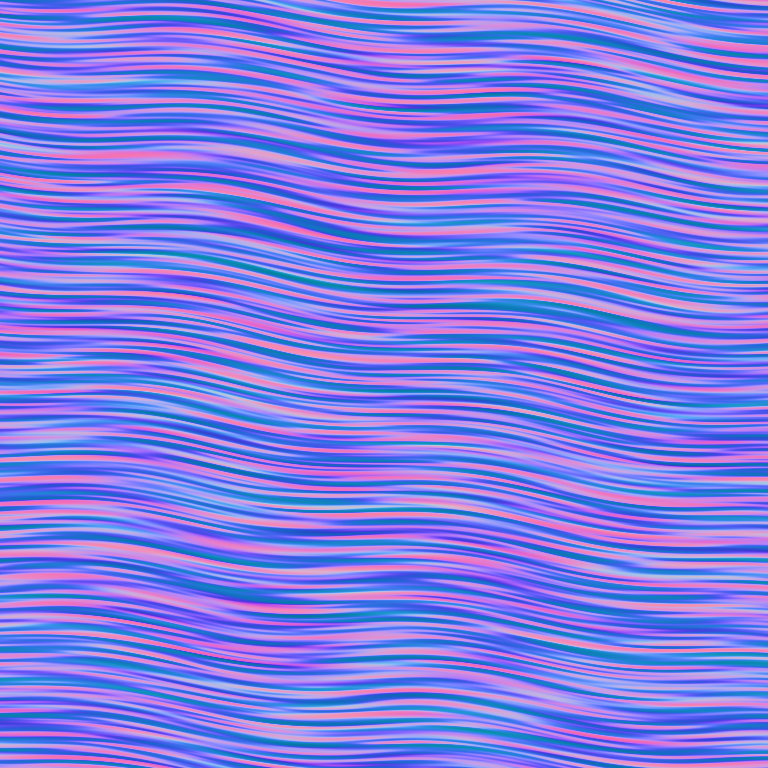
Give the GLSL for this texture map, as a WebGL 1 fragment shader.

```glsl
precision highp float;
// Normal map of fine combed strands that drift downhill in gentle waves.
// Stretched noise, laid along a wavy flow, gives the surface slopes;
// the unit normal built from these slopes is encoded as colour.

uniform vec2 u_resolution;

float hash(vec2 p) {
  return fract(sin(dot(p, vec2(12.9898, 78.233))) * 43758.5453);
}

// One row of smooth random values in -1..1, shifted by a random offset
float rowNoise(float x, float row, float seed) {
  x += 40.0 * hash(vec2(row, seed));
  float cell = floor(x);
  float f = x - cell;
  f = f * f * (3.0 - 2.0 * f);
  float a = hash(vec2(cell, row + seed));
  float b = hash(vec2(cell + 1.0, row + seed));
  return mix(a, b, f) * 2.0 - 1.0;
}

// Long streaks: neighbouring rows blended across the flow
float streaks(vec2 p, float seed) {
  float row = floor(p.y);
  float f = p.y - row;
  f = f * f * (3.0 - 2.0 * f);
  return mix(rowNoise(p.x, row, seed), rowNoise(p.x, row + 1.0, seed), f);
}

// Steepness of the streaks across the flow, free of broad variation
float slope(vec2 p, float seed) {
  vec2 halfRow = vec2(0.0, 0.5);
  return streaks(p + halfRow, seed) - streaks(p - halfRow, seed);
}

// Straightens the wavy, falling strands into horizontal ones
vec2 flow(vec2 p) {
  float phase = 13.7 * (p.x - 0.31) + 1.1 * sin(5.0 * p.y + 0.6);
  float fall = 0.1 * p.x + 0.009 * sin(phase);
  float sway = 0.006 * sin(4.0 * p.x + 9.0 * p.y);
  return vec2(p.x, p.y + fall + sway);
}

// Tilts a layer slightly so that its strands fork and merge with others
vec2 tilt(vec2 p, float amount) {
  return vec2(p.x, p.y + amount * p.x);
}

void main() {
  vec2 p = flow(gl_FragCoord.xy / u_resolution);

  // Strong slope across the strands: locks, strands and fine hairs
  float across = 0.40 * streaks(p * vec2(6.0, 58.0), 3.1)
               + 0.80 * slope(tilt(p, 0.016) * vec2(6.5, 115.0), 17.7)
               + 1.25 * slope(tilt(p, -0.012) * vec2(7.5, 195.0), 41.3)
               + 0.85 * slope(tilt(p, 0.006) * vec2(8.0, 300.0), 71.9);

  // Weaker slope along them: faint patches, single strands, and a lean
  // that follows the moderate slopes but fades on the steepest
  float along = 0.26 * streaks(p * vec2(8.0, 34.0), 59.9)
              + 0.27 * slope(tilt(p, 0.01) * vec2(8.0, 180.0), 83.2)
              + 0.50 * across * exp(-across * across) - 0.03;

  vec3 normal = normalize(vec3(across, along, 1.0));
  gl_FragColor = vec4(normal * 0.5 + 0.5, 1.0);
}
```
